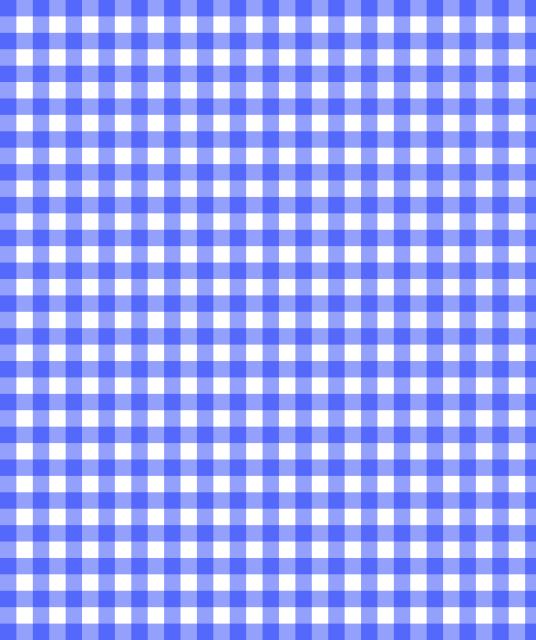
This pattern is drawn by a WebGL 1 fragment shader. Its source:

```glsl
precision highp float;

uniform vec2 u_resolution;

const float ROWS = 19.5;          // repeats down the canvas height
const float STRIPE_SHARE = 0.5;   // stripe width as a share of one repeat

const vec3 CLOTH = vec3(1.0);
const vec3 SINGLE_STRIPE = vec3(0.58, 0.63, 0.99);
const vec3 CROSSING = vec3(0.33, 0.41, 0.985);

// Coverage of stripes that each begin at a whole number, with smooth edges
vec2 stripeCoverage(vec2 position, float share, float edgeWidth) {
  vec2 fromCentre = abs(fract(position - 0.5 * share + 0.5) - 0.5);
  vec2 edgeDistance = fromCentre - 0.5 * share;
  return clamp(0.5 - edgeDistance / edgeWidth, 0.0, 1.0);
}

// Overlap of vertical (x) and horizontal (y) stripes
vec3 gingham(vec2 coverage, vec3 cloth, vec3 single, vec3 crossing) {
  vec3 betweenRows = mix(cloth, single, coverage.x);
  vec3 alongRow = mix(single, crossing, coverage.x);
  return mix(betweenRows, alongRow, coverage.y);
}

void main() {
  // Square repeats measured from the upper left corner
  vec2 fromTopLeft = vec2(gl_FragCoord.x, u_resolution.y - gl_FragCoord.y);
  float repeatsPerPixel = ROWS / u_resolution.y;
  vec2 position = fromTopLeft * repeatsPerPixel;

  vec2 coverage = stripeCoverage(position, STRIPE_SHARE, repeatsPerPixel);
  gl_FragColor = vec4(gingham(coverage, CLOTH, SINGLE_STRIPE, CROSSING), 1.0);
}
```
